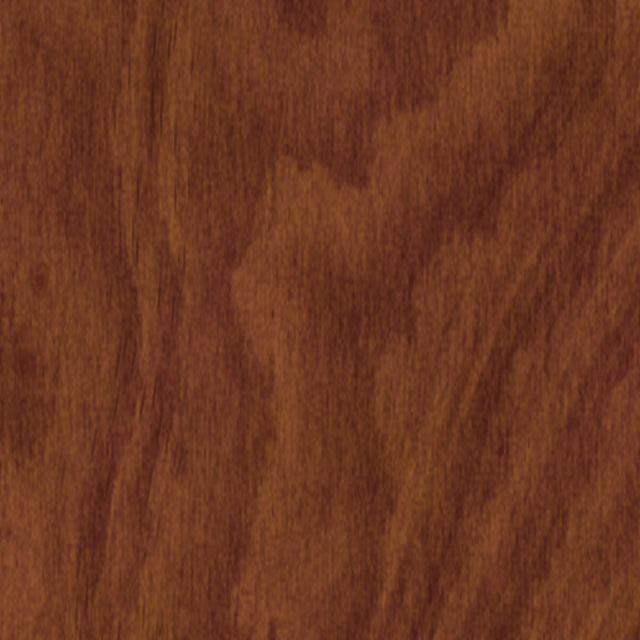
This texture is drawn by a Shadertoy shader. Its source:

```glsl
const vec3 DARK_WOOD = vec3(0.352, 0.160, 0.108);
const vec3 LIGHT_WOOD = vec3(0.510, 0.284, 0.158);
const vec3 PORE_BROWN = vec3(0.245, 0.095, 0.068);
const vec3 KNOT_RED = vec3(0.330, 0.120, 0.080);
const vec3 ROSY = vec3(0.010, -0.006, 0.022);

float hash(vec2 p) {
    vec3 q = fract(vec3(p.xyx) * 0.1031);
    q += dot(q, q.yzx + 33.33);
    return fract((q.x + q.y) * q.z);
}

// Value noise; stretched along y it becomes wood fibre
float streaks(vec2 p) {
    vec2 cell = floor(p), f = fract(p);
    f = f * f * (3.0 - 2.0 * f);
    float low = mix(hash(cell), hash(cell + vec2(1, 0)), f.x);
    float high = mix(hash(cell + vec2(0, 1)), hash(cell + vec2(1, 1)), f.x);
    return mix(low, high, f.y);
}

// Cellular noise: distance to the nearest scattered point
float cells(vec2 p) {
    vec2 cell = floor(p);
    float nearest = 2.0;
    for (int j = -1; j <= 1; j++)
    for (int i = -1; i <= 1; i++) {
        vec2 id = cell + vec2(i, j);
        vec2 point = id + vec2(hash(id), hash(id + 71.0));
        nearest = min(nearest, length(p - point));
    }
    return nearest;
}

// Layered, mutually bent sines, roughly -1 to 1
float waves(vec2 p) {
    float sum = 0.0, amp = 0.55;
    for (int i = 0; i < 4; i++) {
        p += 0.6 * sin(p.yx * 1.2 + float(i) * 1.7);
        sum += amp * sin(p.x + 0.8) * cos(p.y - 0.4);
        p = mat2(1.5, 0.7, -0.7, 1.5) * p + 2.3;
        amp *= 0.55;
    }
    return sum;
}

// Position across the grain: upright at left, leaning at right
float across(vec2 p) {
    float lean = 0.08 + 0.42 * smoothstep(0.3, 0.8, p.x);
    return p.x - lean * (p.y - 0.5) + 0.012 * sin(p.y * 7.0 + p.x * 5.0);
}

// Growth height: narrow veins left, broad arches centre, bands right
float growth(vec2 p, float u) {
    float right = max(u - 0.5, 0.0);
    float centre = exp(-pow((p.x - 0.45) / 0.26, 2.0));
    float h = 2.6 * u + 1.7 * smoothstep(0.14, 0.3, u) + 5.0 * right * right;
    h += (0.45 + 0.75 * centre) * waves(p * vec2(5.0, 4.4) + vec2(0.7, 2.1));
    h += 0.16 * streaks(p * vec2(42.0, 9.0)) + 0.12 * streaks(p * vec2(190.0, 30.0));
    return h + 0.10 * streaks(p * vec2(110.0, 80.0));
}

// Each ring starts crisp and light, then fades into dark wood
float rings(float h) {
    float t = fract(h);
    float band = smoothstep(0.0, 0.14, t) * (1.0 - smoothstep(0.22, 0.92, t));
    return band * mix(0.7, 1.0, hash(vec2(floor(h), 9.0)));
}

// Long thin lines that follow the grain, signed around zero
float veins(float u, float y) {
    float fine = streaks(vec2(u * 125.0, y * 5.0));
    float wide = streaks(vec2(u * 52.0 + 7.0, y * 2.5));
    return 0.5 * fine + 0.7 * wide - 0.6;
}

// Short dark pores, staggered from column to column
float pores(vec2 p, vec2 grid, float share) {
    vec2 q = p * grid;
    q.y += 17.0 * hash(vec2(floor(q.x), 5.0));
    vec2 id = floor(q), f = fract(q);
    float line = 1.0 - smoothstep(0.08, 0.45, abs(f.x - 0.5));
    float taper = smoothstep(0.0, 0.4, f.y) * (1.0 - smoothstep(0.5, 1.0, f.y));
    return line * taper * step(hash(id), share);
}

float knot(vec2 p, vec2 centre, vec2 size) {
    float d = length((p - centre) / size) + 0.3 * waves(p * 90.0);
    return (1.0 - smoothstep(0.4, 1.2, d)) * (0.7 + 0.3 * sin(d * 9.0));
}

void mainImage(out vec4 fragColor, in vec2 fragCoord) {
    vec2 p = fragCoord / iResolution.xy;
    float u = across(p);

    // Rings over slow shading
    float tone = 0.46 + 0.56 * (rings(growth(p, u)) - 0.43);
    tone += 0.20 * waves(p * vec2(7.0, 5.0) + 4.0);

    // Veins at both sides, calm centre
    float leftVeins = exp(-pow((u - 0.22) / 0.09, 2.0));
    float rightVeins = smoothstep(0.55, 0.75, u);
    tone += (0.12 + 0.62 * leftVeins + 0.55 * rightVeins) * veins(u, p.y);

    // Fibres and mottled grain
    float fibre = streaks(p * vec2(250.0, 30.0)) - 0.5;
    float grain = streaks(p * vec2(256.0, 150.0) + 57.0) - 0.5;
    tone += 0.46 * fibre + 0.44 * grain;
    tone += 0.22 * (streaks(p * vec2(110.0, 14.0) + 31.0) - 0.5);
    tone += 0.34 * (0.45 - cells(p * vec2(150.0, 75.0)));
    vec3 color = mix(DARK_WOOD, LIGHT_WOOD, clamp(tone, -0.3, 1.25));

    // Rosy and golden drift, slow and grain by grain
    float tint = 0.6 * waves(p * vec2(9.0, 6.0) + 11.0);
    tint += 1.1 * (streaks(p * vec2(180.0, 60.0) + 91.0) - 0.5);
    color += ROSY * tint;

    // Pores gather in the left veins
    vec2 along = vec2(u, p.y);
    color = mix(color, PORE_BROWN, 0.60 * leftVeins * pores(along, vec2(130.0, 11.0), 0.16));
    color = mix(color, PORE_BROWN, 0.35 * pores(p, vec2(170.0, 45.0), 0.012));

    // Small knots near the left edge
    for (int i = 0; i < 2; i++) {
        vec2 centre = vec2(0.064, 0.56) - float(i) * vec2(0.026, 0.13);
        color = mix(color, KNOT_RED, 0.7 * knot(p, centre, vec2(0.016, 0.030)));
    }
    fragColor = vec4(color, 1.0);
}
```
